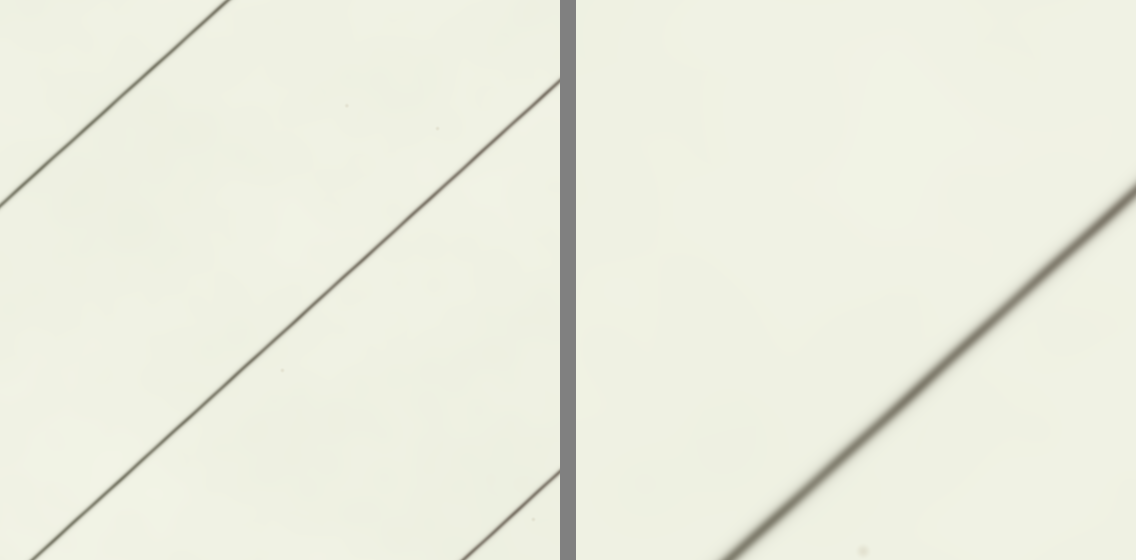
Left, the full canvas; right, a detail of the centre.
A Shadertoy shader for this pattern:

```glsl
// Thin slanted pencil rules, widely spaced on pale, faintly mottled paper.

const vec3 PAPER = vec3(0.938, 0.946, 0.890);
const vec3 INK_COOL = vec3(0.44, 0.44, 0.37);
const vec3 INK_WARM = vec3(0.45, 0.42, 0.37);
const vec3 SPECK_TINT = vec3(0.84, 0.82, 0.74);

const int FIRST_RULE = -1;
const int LAST_RULE = 1;
const float SLOPE = 0.9085;       // rise of the middle rule
const float FAN = -0.007;         // change of slope per rule
const float START = -0.0525;      // height of the middle rule at the left edge
const float SPACING = 0.6950;     // vertical step between rules
const float DRIFT = -0.0100;      // uneven part of the step
const float CORE_WIDTH = 0.0026;  // spread of the dark core
const float HALO_WIDTH = 0.0050;  // spread of the soft skirt
const float CORE_STRENGTH = 0.74;
const float HALO_STRENGTH = 0.16;
const float WOBBLE = 0.00018;
const float WEAR = 0.10;
const float BROAD_TONE = 0.0055;
const float CLUMP_TONE = 0.0040;
const float SPECK_CELLS = 7.0;
const float SPECK_SHARE = 0.05;   // part of the cells that hold a speck
const float SPECK_RADIUS = 0.0055;

vec2 hash2(vec2 p) {
    vec3 q = fract(p.xyx * vec3(0.1031, 0.1030, 0.0973));
    q += dot(q, q.yzx + 33.33);
    return fract((q.xx + q.yz) * q.zy);
}

// Smoothly blended distance to scattered points, in cell units
float softCellular(vec2 p) {
    vec2 cell = floor(p);
    float sum = 0.0;
    for (int j = -1; j <= 1; j++) {
        for (int i = -1; i <= 1; i++) {
            vec2 neighbor = cell + vec2(i, j);
            vec2 offset = neighbor + hash2(neighbor) - p;
            sum += exp(-6.0 * dot(offset, offset));
        }
    }
    return sqrt(max(0.0, -log(sum + 0.001) / 6.0));
}

vec3 paper(vec2 p) {
    // Broad uneven tone, slightly darker to the right, with soft fibre clumps
    float broad = sin(p.x * 5.0 + 1.7 * sin(p.y * 4.0)) * sin(p.y * 6.0 + 0.8);
    broad += 0.6 * sin(p.x * 13.0 + 2.0 * sin(p.y * 9.0)) * sin(p.y * 15.0 + 2.0);
    broad -= 0.6 * (p.x - 0.5);
    float clumps = softCellular(p * 17.0) - 0.3;
    vec3 color = PAPER + (BROAD_TONE * broad + CLUMP_TONE * clumps) * vec3(1.0, 0.8, 1.1);

    // Rare faint specks
    vec2 grid = p * SPECK_CELLS;
    vec2 cell = floor(grid);
    vec2 center = (cell + 0.2 + 0.6 * hash2(cell + 17.0)) / SPECK_CELLS;
    float chance = hash2(cell + 41.0).x;
    float speck = 1.0 - smoothstep(0.0, SPECK_RADIUS, length(p - center));
    return mix(color, SPECK_TINT, 0.5 * speck * step(chance, SPECK_SHARE));
}

// Gaussian stroke that keeps its weight when it is thinner than a pixel
float softStroke(float across, float spread, float pixel) {
    float drawn = max(spread, 0.5 * pixel);
    return exp(-0.5 * across * across / (drawn * drawn)) * spread / drawn;
}

// Strength of one rule: dark core, soft skirt and gently worn pigment
float rule(vec2 p, float index, float pixel) {
    float slope = SLOPE + FAN * index;
    float start = START + SPACING * index + DRIFT * index * index;
    float scale = inversesqrt(1.0 + slope * slope);
    float along = (p.x + slope * p.y) * scale;
    float across = (p.y - slope * p.x - start) * scale;
    across += WOBBLE * (sin(along * 31.0 + index) + 0.6 * sin(along * 77.0));

    float stroke = CORE_STRENGTH * softStroke(across, CORE_WIDTH, pixel)
                 + HALO_STRENGTH * softStroke(across, HALO_WIDTH, pixel);
    float wear = 0.5 + 0.3 * sin(along * 43.0 + index * 2.0) + 0.2 * sin(along * 117.0);
    return stroke * (1.0 - WEAR * wear);
}

void mainImage(out vec4 fragColor, in vec2 fragCoord) {
    vec2 p = fragCoord / iResolution.xy;
    float pixel = 1.0 / min(iResolution.x, iResolution.y);

    float stroke = 0.0;
    for (int i = FIRST_RULE; i <= LAST_RULE; i++) {
        stroke = max(stroke, rule(p, float(i), pixel));
    }

    // Pigment turns warmer toward the right
    vec3 ink = mix(INK_COOL, INK_WARM, smoothstep(0.1, 0.9, p.x));
    fragColor = vec4(mix(paper(p), ink, stroke), 1.0);
}
```
